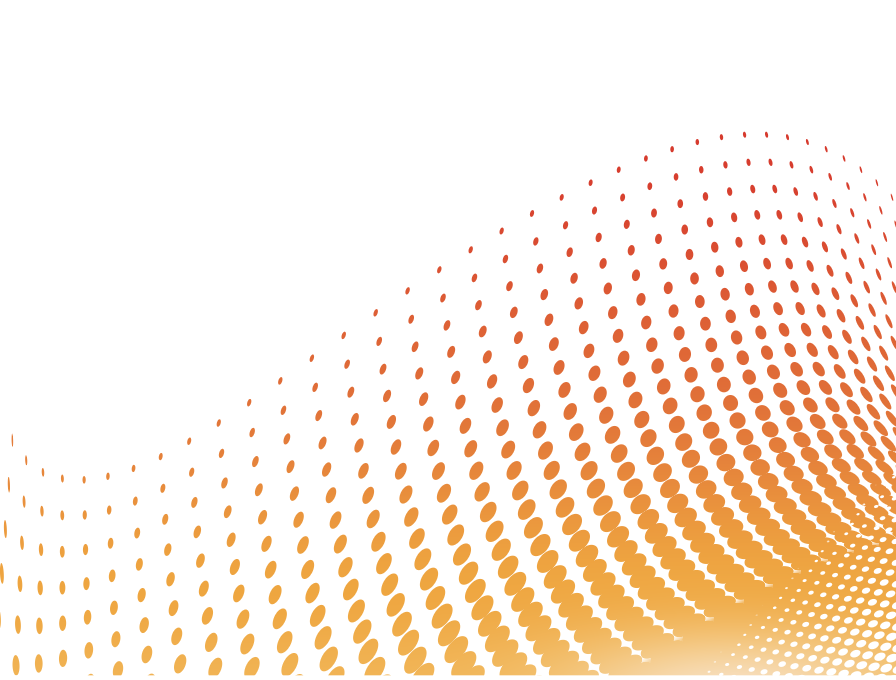
Give the GLSL for this background, as a WebGL 2 fragment shader.

```glsl
#version 300 es
precision highp float;
// A halftone sheet bent into a wave: slim dots on a (column, row) lattice,
// carried by a smooth warp that is inverted per pixel by bisection. Dots swell
// by row into a solid fill, which a second lattice of white holes dissolves.

#define CANVAS vec2(768.0, 582.0)   // design units, depth measured downward
#define DOT_START 0.105             // dot radius in the first row, in cells
#define DOT_GROWTH 0.028            // radius gained per row
#define DOT_SLIMNESS 1.5            // narrowing of the dots across a column
#define DOT_UPRIGHT 0.33            // how far dots resist the slope of the crest
#define SOLID_ROW 23.5              // row where the dots have fused
#define HOLE_CELL vec2(12.0, 10.5)  // spacing of the white holes
#define HOLE_ANGLE 0.5              // tilt of the hole lattice
#define HOLE_MAX 0.43               // largest hole radius, in cells
#define BOTTOM_EDGE 578.0           // depth where the ink is cut off

uniform vec2 u_resolution;
out vec4 outColor;

const vec3 RED = vec3(0.84, 0.23, 0.18);
const vec3 ORANGE = vec3(0.88, 0.44, 0.22);
const vec3 GOLD = vec3(0.935, 0.65, 0.25);
const vec3 YELLOW = vec3(0.955, 0.77, 0.43);
const vec3 CREAM = vec3(0.97, 0.88, 0.77);

// Crest of the wave: position of the first dot in column u
vec2 crest(float u) {
    float w = u - 14.0;
    float x = 322.0 + w * (27.4 + w * (-0.02 + w * (-0.022 + w * 0.00041)));
    float a = 3.14159 * (u - 3.7) / 23.8;
    float s2 = sin(a) * sin(a);
    float y = 263.0 + 148.0 * cos(a) - s2 * (25.0 + 12.0 * cos(a));
    return vec2(x, y - 9.0 * exp(-u));
}

// Row at which column u reaches a given depth; also returns its x there
vec2 rowAndX(float u, float depth) {
    vec2 top = crest(u);
    float e = exp(-max(u, -1.0) / 5.0);
    float k = max(1.0 - e, 0.0);
    float stepY = 24.0 + 14.0 * e;
    float h = depth - top.y;
    float v = 2.0 * h / (stepY + sqrt(max(stepY * stepY - 1.6 * k * h, 0.0)));
    return vec2(v, top.x + v * (3.3 - 6.3 * e) + 0.12 * k * v * v);
}

// Inverse warp: canvas point to (column, row)
vec2 sheetCoord(vec2 p) {
    float lo = -1.0, hi = 44.0;
    for (int i = 0; i < 24; i++) {
        float mid = 0.5 * (lo + hi);
        if (rowAndX(mid, p.y).y < p.x) lo = mid;
        else hi = mid;
    }
    float u = 0.5 * (lo + hi);
    return vec2(u, rowAndX(u, p.y).x);
}

// Antialiased lattice disc; gx and gy are the screen derivatives of the cell
float disc(vec2 offset, float radius, vec2 gx, vec2 gy) {
    float r = length(offset);
    vec2 n = offset / max(r, 1e-4);
    float slope = length(vec2(dot(n, gx), dot(n, gy)));
    return clamp(0.5 - (r - radius) / max(slope, 1e-4), 0.0, 1.0);
}

// Ink of the warped dots, which may overlap along their column
float sheetInk(vec2 sheet) {
    vec2 gx = dFdx(sheet), gy = dFdy(sheet);
    vec2 cell = floor(sheet + 0.5);
    vec2 run = crest(cell.x + 0.5) - crest(cell.x - 0.5);
    mat2 shape = mat2(DOT_SLIMNESS, -DOT_UPRIGHT * run.y / run.x, 0.0, 1.0);
    float ink = 0.0;
    for (float k = -1.0; k <= 1.0; k++) {
        vec2 dotCell = cell + vec2(0.0, k);
        float radius = DOT_START + DOT_GROWTH * dotCell.y;
        float d = disc(shape * (sheet - dotCell), radius, shape * gx, shape * gy);
        ink = max(ink, d * step(-0.5, dotCell.y));
    }
    ink *= step(-0.5, cell.x);
    return max(ink, smoothstep(SOLID_ROW - 0.5, SOLID_ROW + 0.5, sheet.y));
}

void main() {
    vec2 p = gl_FragCoord.xy / u_resolution * CANVAS;
    p.y = CANVAS.y - p.y;
    float ink = sheetInk(sheetCoord(p));

    // White holes, growing toward the lower right corner
    float reach = dot(p - vec2(596.0, 578.0), vec2(0.73, 0.68));
    float c = cos(HOLE_ANGLE), s = sin(HOLE_ANGLE);
    vec2 q = mat2(c, -s, s, c) * (p + vec2(0.0, 0.0006 * p.x * reach));
    vec2 holes = q / HOLE_CELL;
    float holeSize = HOLE_MAX * sqrt(clamp(reach / 115.0, 0.0, 1.0));
    float hole = disc(fract(holes) - 0.5, holeSize, dFdx(holes), dFdy(holes));
    ink *= 1.0 - hole * smoothstep(0.0, 8.0, reach);

    // Ink colour by depth, with a pale glow at the lower edge
    vec3 color = mix(RED, ORANGE, smoothstep(110.0, 370.0, p.y));
    color = mix(color, GOLD, smoothstep(320.0, 510.0, p.y));
    color = mix(color, YELLOW, 0.5 * smoothstep(500.0, 600.0, p.y));
    vec2 g = (p - vec2(630.0, 596.0)) / vec2(130.0, 46.0);
    float glow = exp(-dot(g, g));
    color = mix(color, YELLOW, 0.8 * sqrt(glow));
    color = mix(color, CREAM, glow);

    // Trim at the bottom edge
    float unit = CANVAS.y / u_resolution.y;
    ink *= clamp((BOTTOM_EDGE - p.y) / unit + 0.5, 0.0, 1.0);
    outColor = vec4(mix(vec3(1.0), color, ink), 1.0);
}
```
